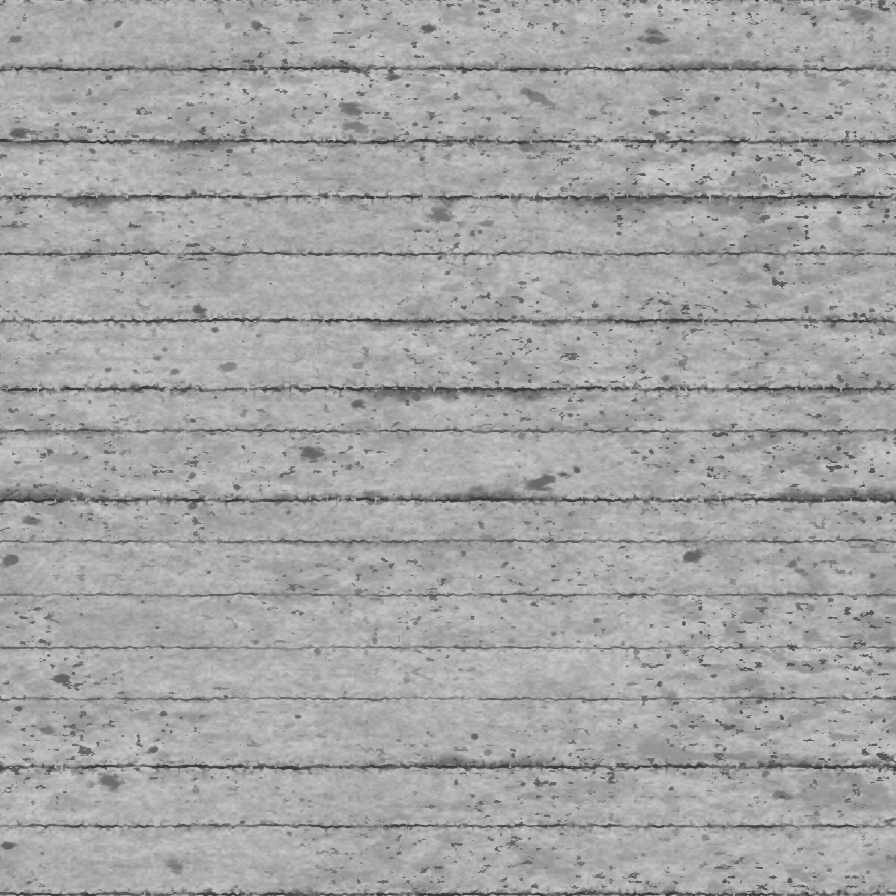
Give the GLSL for this texture, as a WebGL 1 fragment shader.

```glsl
precision highp float;
// Weathered grey concrete cast against fifteen horizontal boards of uneven height.
// Wrapping value noise gives grain and stains; a loop over the seams adds broken
// joints and grime, and jittered cells scatter knots, pits and pale scrapes.

uniform vec2 u_resolution;

// Seam heights from the bottom; the last one is a faint extra ridge.
const mat4 SEAM_HEIGHT = mat4(
  0.002, 0.078, 0.144, 0.220,  0.277, 0.336, 0.396, 0.442,
  0.519, 0.566, 0.642, 0.717,  0.780, 0.842, 0.923, 0.599);
// Seam strength; the sign tells whether grime gathers above (+) or below (-).
const mat4 SEAM_GRIME = mat4(
  0.85, -0.60, 0.95, -0.35,  -0.30, -0.36, -0.42, 1.00,
  -0.48, -0.95, -0.80, 0.55,  -0.95, -0.88, 0.72, 0.06);

const vec3 CONCRETE = vec3(0.698);
const vec3 STAIN = vec3(0.49);
const vec3 GRIME = vec3(0.34, 0.345, 0.34);
const vec3 JOINT = vec3(0.23, 0.235, 0.23);
const vec3 CHALK = vec3(0.80);

float hash(vec2 p) {
  vec3 q = fract(p.xyx * 0.1031);
  q += dot(q, q.yzx + 33.33);
  return fract((q.x + q.y) * q.z);
}

// Value noise that wraps on the unit square.
float noise(vec2 uv, vec2 cells, float seed) {
  vec2 p = uv * cells;
  vec2 i = floor(p);
  vec2 f = fract(p);
  f *= f * (3.0 - 2.0 * f);
  vec2 a = mod(i, cells) + seed * 17.0;
  vec2 b = mod(i + 1.0, cells) + seed * 17.0;
  return mix(mix(hash(a), hash(vec2(b.x, a.y)), f.x),
             mix(hash(vec2(a.x, b.y)), hash(b), f.x), f.y);
}

float fbm(vec2 uv, vec2 cells, float seed) {
  float sum = 0.0;
  float weight = 0.533;
  for (int k = 0; k < 4; k++) {
    sum += weight * noise(uv, cells, seed + float(k));
    cells *= 2.0;
    weight *= 0.5;
  }
  return sum;
}

// Coverage of scattered ragged ellipses, tilted by up to the given angle.
float spots(vec2 uv, vec2 cells, float density, vec2 radius, float tilt, float rough, float seed) {
  float ragged = max(0.55, 1.0 + rough * (fbm(uv, vec2(70.0, 120.0), seed) - 0.5));
  float cover = 0.0;
  for (int j = -1; j <= 1; j++) {
    for (int i = -1; i <= 1; i++) {
      vec2 cell = floor(uv * cells) + vec2(float(i), float(j));
      vec2 id = mod(cell, cells) + seed * 31.0;
      vec2 center = (cell + vec2(hash(id + 3.1), hash(id + 7.7))) / cells;
      float angle = tilt * (2.0 * hash(id + 5.3) - 1.0);
      float c = cos(angle);
      float s = sin(angle);
      vec2 d = mat2(c, -s, s, c) * (uv - center);
      float size = 0.4 + 0.9 * hash(id + 11.9);
      float shape = 1.0 - smoothstep(0.4, 1.1, length(d / (radius * size)) * ragged);
      cover = max(cover, shape * step(hash(id), density) * (0.5 + 0.5 * hash(id + 13.7)));
    }
  }
  return cover;
}

// x: dark joint, y: grime beside it, z: pale crumbs, w: seams below this point.
vec4 seams(vec2 uv, float pixel) {
  vec4 sum = vec4(0.0);
  float ragged = noise(uv, vec2(250.0, 300.0), 4.0);
  float crumb = noise(uv, vec2(260.0, 300.0), 9.0);
  float soft = fbm(uv, vec2(60.0, 110.0), 13.0);
  for (int c = 0; c < 4; c++) {
    for (int r = 0; r < 4; r++) {
      float id = float(c * 4 + r);
      float strength = abs(SEAM_GRIME[c][r]);
      float d = uv.y - SEAM_HEIGHT[c][r];
      sum.w += step(0.0, d);
      d += 0.0016 * (noise(uv, vec2(24.0, 1.0), id) - 0.5);
      d += 0.0020 * (noise(uv, vec2(200.0, 1.0), id + 60.0) - 0.5);
      d -= floor(d + 0.5);
      float width = (0.0002 + 0.0009 * strength) * (0.2 + 1.4 * ragged);
      float line = 1.0 - smoothstep(width, width + 0.0005 + pixel, abs(d));
      float gaps = smoothstep(0.2, 0.7, fbm(uv, vec2(50.0, 1.0), id + 20.0));
      float dark = (0.3 + 0.7 * gaps) * min(1.0, strength + 0.3 * step(0.2, strength));
      float near = strength * exp(-abs(d) / 0.0042);
      sum.x = max(sum.x, line * dark);
      sum.x = max(sum.x, 0.95 * near * smoothstep(0.58, 0.78, ragged));
      float patchy = smoothstep(0.48, 0.75, fbm(uv, vec2(9.0, 2.0), id + 40.0));
      float reach = strength * (0.005 + 0.013 * patchy) * (0.2 + 1.6 * soft);
      float side = d * sign(SEAM_GRIME[c][r]);
      float band = (1.0 - smoothstep(0.1 * reach, reach, side)) * smoothstep(-0.003, 0.0, side);
      sum.y = max(sum.y, band * strength * (0.4 + 0.45 * patchy));
      sum.z = max(sum.z, near * smoothstep(0.76, 0.90, crumb));
    }
  }
  return sum;
}

void main() {
  vec2 uv = gl_FragCoord.xy / u_resolution;
  vec4 seam = seams(uv, 0.6 / u_resolution.y);

  // Board tone, long grain and fine grit
  float tone = 0.07 * (fbm(uv, vec2(5.0, 10.0), 1.0) - 0.5);
  tone += 0.11 * (fbm(uv, vec2(12.0, 90.0), 6.0) - 0.5);
  tone += 0.08 * (noise(uv, vec2(130.0, 240.0), 11.0) - 0.5);
  tone += 0.07 * (noise(uv, vec2(300.0, 380.0), 17.0) - 0.5);
  tone += 0.012 * (hash(vec2(seam.w, 8.0)) - 0.5);
  vec3 color = CONCRETE + tone;

  // Faint blotches and fine mottling, strongest toward the right
  float worn = exp(-pow((uv.x - 0.9) / 0.17, 2.0));
  float blotch = smoothstep(0.52, 0.76, fbm(uv, vec2(10.0, 26.0), 15.0));
  float mottle = smoothstep(0.46, 0.72, fbm(uv, vec2(44.0, 90.0), 22.0));
  float area = smoothstep(0.35, 0.65, fbm(uv, vec2(6.0, 14.0), 35.0));
  color = mix(color, STAIN, 0.17 * blotch + mottle * (0.10 + 0.30 * area + 0.22 * worn));

  // Pale scrapes and clustered flecks
  float scrapes = spots(uv, vec2(9.0, 15.0), 0.10, vec2(0.003, 0.018), 0.9, 0.5, 2.0);
  color = mix(color, CHALK, 0.45 * scrapes);
  float flecks = smoothstep(0.66, 0.78, fbm(uv, vec2(110.0, 190.0), 31.0));
  color = mix(color, GRIME, flecks * min(1.0, 0.15 + 0.7 * area + 0.3 * worn));

  // Pits and knots, more of them toward the left
  float pits = spots(uv, vec2(40.0, 56.0), 0.08, vec2(0.0038, 0.0028), 0.7, 2.0, 3.0);
  float knots = spots(uv, vec2(10.0, 15.0), mix(0.32, 0.12, uv.x), vec2(0.013, 0.007), 0.4, 2.6, 5.0);
  color = mix(color, GRIME, 0.9 * max(pits, knots));

  // Joints over everything
  color = mix(color, GRIME, seam.y);
  color = mix(color, JOINT, seam.x);
  color = mix(color, CHALK, 0.75 * seam.z);
  gl_FragColor = vec4(color, 1.0);
}
```
